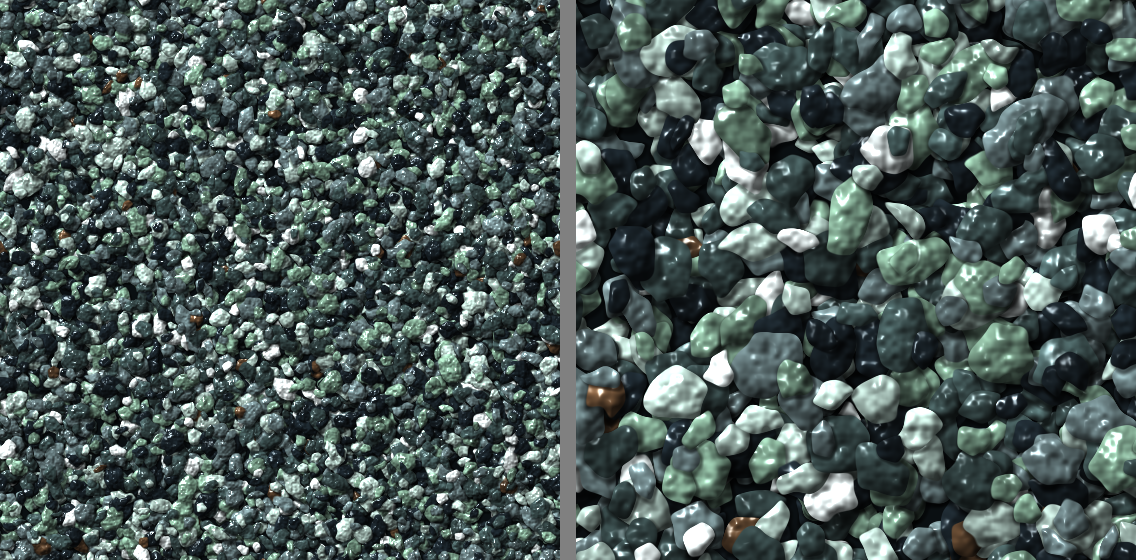
Left: the whole. Right: its middle third, enlarged.
Write a WebGL 2 fragment shader that draws this texture.

```glsl
#version 300 es
precision highp float;
// Wet, angular green gravel: overlapping layers of faceted pebbles in hard sunlight, tiling.

uniform vec2 u_resolution;
out vec4 fragColor;

const int LAYERS = 7;                       // painted from bottom to top
const int GRID[LAYERS] = int[](46, 42, 38, 34, 29, 24, 48);
const float DENSITY[LAYERS] = float[](1.0, 0.95, 0.9, 0.8, 0.6, 0.34, 0.35);

const int SIDES = 5;
const vec2 RADIUS = vec2(0.38, 0.55);       // pebble radius in cells
const vec2 STRETCH = vec2(1.05, 2.1);       // length to width
const float WARP = 0.006;                   // roughness of the outlines
const float BUMP = 0.36;                    // roughness of the surface
const float SHADOW = 0.5;                   // light left in contact shadows
const float GLOSS = 1.3;
const vec3 SUN = vec3(-0.45, 0.62, 0.64);

const vec3 GAP = vec3(0.04, 0.06, 0.07);
const vec3 INK = vec3(0.08, 0.11, 0.13);
const vec3 TEAL = vec3(0.195, 0.26, 0.26);
const vec3 SLATE = vec3(0.34, 0.41, 0.42);
const vec3 SAGE = vec3(0.40, 0.52, 0.45);
const vec3 PALE = vec3(0.60, 0.69, 0.66);
const vec3 WHITE = vec3(0.84, 0.88, 0.88);
const vec3 RUST = vec3(0.30, 0.22, 0.15);

const float TAU = 6.28319;

vec3 hash(ivec2 cell, int seed) {
  uvec3 v = uvec3(cell.x, cell.y, seed) * 1664525u + 1013904223u;
  v.x += v.y * v.z; v.y += v.z * v.x; v.z += v.x * v.y;
  v ^= v >> 16u;
  v.x += v.y * v.z; v.y += v.z * v.x; v.z += v.x * v.y;
  return vec3(v >> 8u) / 16777216.0;
}

ivec2 wrapCell(ivec2 cell, int n) { return (cell + n) % n; }

// Value noise that repeats after n cells
float noise(vec2 uv, int n, int seed) {
  vec2 p = uv * float(n);
  ivec2 c = ivec2(floor(p));
  vec2 t = fract(p);
  t = t * t * (3.0 - 2.0 * t);
  float a = hash(wrapCell(c, n), seed).x;
  float b = hash(wrapCell(c + ivec2(1, 0), n), seed).x;
  float d = hash(wrapCell(c + ivec2(0, 1), n), seed).x;
  float e = hash(wrapCell(c + ivec2(1, 1), n), seed).x;
  return mix(mix(a, b, t.x), mix(d, e, t.x), t.y);
}

float relief(vec2 uv) {
  return noise(uv, 110, 31) / 130.0 + noise(uv, 256, 32) / 210.0;
}

mat2 rotation(float angle) {
  float c = cos(angle), s = sin(angle);
  return mat2(c, s, -s, c);
}

// Rounded polygon: 1 on the rim, with the direction its side faces
float pebble(vec2 q, vec2 shape, out vec2 facing) {
  mat2 turn = rotation(TAU / float(SIDES));
  vec2 side = vec2(1.0, 0.0);
  float sum = 0.0;
  facing = vec2(0.0);
  for (int i = 0; i < SIDES; i++) {
    float reach = mix(0.72, 1.06, fract(shape.x * 7.0 + float(i) * (0.38 + shape.y)));
    float x = max(dot(q, side), 0.0) / reach;
    float x2 = x * x;
    sum += x2 * x2 * x2;
    facing += side * x2 * x2 * x / reach;
    side = turn * side;
  }
  return pow(sum + 1e-9, 1.0 / 6.0);
}

vec3 stoneColor(float pick) {
  vec3 c = INK;
  c = pick > 0.20 ? TEAL : c;
  c = pick > 0.43 ? SLATE : c;
  c = pick > 0.61 ? SAGE : c;
  c = pick > 0.79 ? PALE : c;
  c = pick > 0.945 ? WHITE : c;
  return pick > 0.992 ? RUST : c;
}

void main() {
  vec2 uv = gl_FragCoord.xy / u_resolution;
  vec3 sun = normalize(SUN);
  vec3 halfway = normalize(sun + vec3(0.0, 0.0, 1.0));

  // Fine detail shared by all the layers
  vec2 bent = uv + WARP * (vec2(noise(uv, 80, 11), noise(uv, 80, 12)) - 0.5);
  float nudge = 0.0015;
  vec2 slope = vec2(relief(uv + vec2(nudge, 0.0)), relief(uv + vec2(0.0, nudge))) - relief(uv);
  slope *= BUMP / nudge;
  float mottle = 0.5 * noise(uv, 90, 21) + 0.5 * noise(uv, 240, 22);
  float wet = smoothstep(0.3, 0.7, noise(uv, 150, 23));

  vec3 color = GAP;
  for (int layer = 0; layer < LAYERS; layer++) {
    int n = GRID[layer];
    vec2 p = bent * float(n);
    ivec2 home = ivec2(floor(p));
    for (int k = 0; k < 9; k++) {
      ivec2 cell = home + ivec2(k % 3, k / 3) - 1;
      ivec2 id = wrapCell(cell, n);
      vec3 place = hash(id, layer * 3 + 100);
      if (place.z > DENSITY[layer]) continue;
      vec3 form = hash(id, layer * 3 + 101);
      vec3 tint = hash(id, layer * 3 + 102);

      // Outline in the pebble's own axes
      float radius = mix(RADIUS.x, RADIUS.y, form.x);
      float stretch = sqrt(mix(STRETCH.x, STRETCH.y, form.y * form.y));
      vec2 axes = radius * vec2(stretch, 1.0 / stretch);
      mat2 spin = rotation(form.z * TAU);
      vec2 away = p - vec2(cell) - place.xy;
      vec2 facing;
      float rim = pebble((away * spin) / axes, tint.yz, facing);
      if (rim > 1.7) continue;

      // Contact shadow, longer on the side away from the sun
      float lee = dot(away / (length(away) + 1e-4), -normalize(sun.xy));
      color *= mix(SHADOW, 1.0, smoothstep(0.95, 1.25, rim - 0.2 * lee));

      // Faceted dome with a wet, mottled surface
      vec2 tilt = spin * (facing / axes);
      tilt *= 0.9 * smoothstep(0.25, 1.1, rim) / (length(tilt) + 1e-5);
      vec3 normal = normalize(vec3(tilt - slope, 1.0));
      float light = 0.35 + 1.12 * max(dot(normal, sun), 0.0);
      vec3 stone = stoneColor(tint.x) * (0.82 + 0.36 * fract(tint.y * 13.0));
      stone *= light * (0.6 + 0.8 * mottle);
      float shine = pow(max(dot(normal, halfway), 0.0), 60.0);
      stone += GLOSS * wet * shine * vec3(0.92, 0.98, 1.0) * (0.35 + 0.65 * tint.z);

      float soft = 0.8 * float(n) / (u_resolution.y * radius);
      color = mix(color, stone, 1.0 - smoothstep(1.0 - soft, 1.0 + soft, rim));
    }
  }
  fragColor = vec4(clamp(color, 0.0, 1.0), 1.0);
}
```
